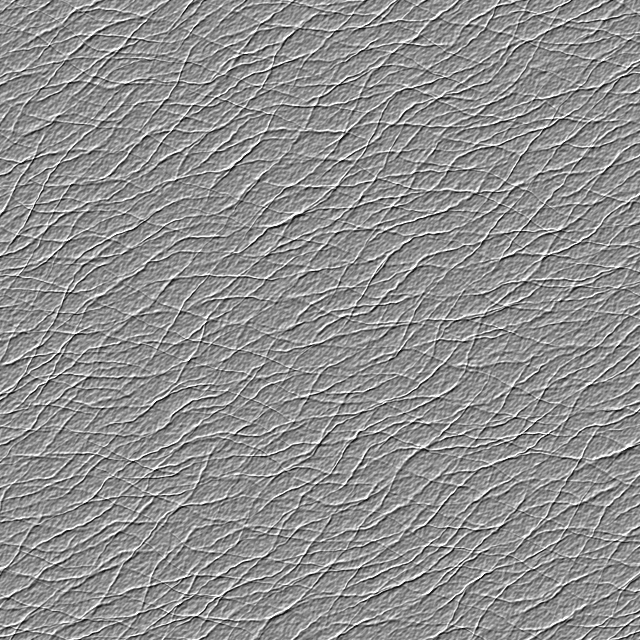
This texture is drawn by a Shadertoy shader. Its source:

```glsl
// Grey embossed leather: wandering families of thin raised veins cross at shallow
// angles and enclose lens-shaped cells covered with crisp grain. A height field is
// built from gradient noise and shaded by its slope towards an upper left light.

const float LIGHT_ANGLE = 2.1;
const float SLOPE_STEP = 0.0009;
const float BASE_GREY = 0.55;

// Pseudo-random unit gradient for a lattice cell
vec2 cellGradient(vec2 cell) {
    uvec2 k = uvec2(ivec2(cell)) * uvec2(1597334673u, 3812015801u);
    uint h = (k.x ^ k.y) * 1597334673u;
    h ^= h >> 15;
    h *= 2246822519u;
    h ^= h >> 13;
    float angle = float(h & 65535u) / 65536.0 * 6.28319;
    return vec2(cos(angle), sin(angle));
}

float gradientNoise(vec2 p) {
    vec2 cell = floor(p);
    vec2 f = p - cell;
    vec2 u = f * f * f * (f * (f * 6.0 - 15.0) + 10.0);
    vec2 right = vec2(1.0, 0.0);
    vec2 up = vec2(0.0, 1.0);
    float a = dot(cellGradient(cell), f);
    float b = dot(cellGradient(cell + right), f - right);
    float c = dot(cellGradient(cell + up), f - up);
    float d = dot(cellGradient(cell + 1.0), f - 1.0);
    return mix(mix(a, b, u.x), mix(c, d, u.x), u.y);
}

vec2 rotate(vec2 p, float angle) {
    float c = cos(angle);
    float s = sin(angle);
    return vec2(c * p.x + s * p.y, c * p.y - s * p.x);
}

float bell(float x, float width) {
    return exp(-x * x / (width * width));
}

// Height of one family of wavering veins running along the given angle
float veinHeight(vec2 p, float angle, float spacing, float seed) {
    vec2 q = rotate(p, angle) / spacing + seed;
    float across = q.y
        + 1.1 * gradientNoise(q * vec2(0.27, 0.25))
        + 0.20 * gradientNoise(q * vec2(0.8, 0.6) + 31.0);
    float dist = (fract(across) - 0.5) * spacing;

    // Each vein fades in and out along its own length
    float fade = gradientNoise(vec2(q.x * 0.35, floor(across) * 7.37 + seed));
    float strength = mix(0.35, 1.0, smoothstep(-0.3, 0.3, fade));
    return strength * (0.00098 * bell(dist, 0.0019) + 0.00025 * bell(dist, 0.0060));
}

// Fine pebbles and tiny sharp wrinkles, stretched along the main direction
float grainHeight(vec2 p) {
    vec2 q = rotate(p, 0.7);
    return 0.00045 * gradientNoise(q * vec2(80.0, 105.0))
         + 0.00055 * gradientNoise(q * vec2(175.0, 225.0) + 17.0)
         - 0.00080 * abs(gradientNoise(q * vec2(50.0, 90.0) + 59.0));
}

float leatherHeight(vec2 p) {
    // Small wobble makes the vein edges ragged
    vec2 wobble = vec2(gradientNoise(p * 75.0 + 5.0), gradientNoise(p * 75.0 + 83.0));
    vec2 q = p + 0.0027 * wobble;

    float height = veinHeight(q, 0.53, 0.036, 11.0);
    height += 0.85 * veinHeight(q, 0.86, 0.048, 47.0);
    height += 0.85 * veinHeight(q, 0.16, 0.040, 73.0);
    height += 0.65 * veinHeight(q, -0.27, 0.044, 101.0);
    return grainHeight(p) + height;
}

// Slope facing the light, by a central difference
float litSlope(vec2 p, float lightAngle, float stepSize) {
    vec2 offset = stepSize * vec2(cos(lightAngle), sin(lightAngle));
    return (leatherHeight(p - offset) - leatherHeight(p + offset)) / (2.0 * stepSize);
}

void mainImage(out vec4 fragColor, in vec2 fragCoord) {
    vec2 p = fragCoord / iResolution.y;
    float slope = litSlope(p, LIGHT_ANGLE, SLOPE_STEP);

    // Lit walls read a little stronger than shaded ones
    float grey = BASE_GREY + slope * (slope > 0.0 ? 1.15 : 0.95);
    fragColor = vec4(vec3(clamp(grey, 0.08, 0.98)), 1.0);
}
```
